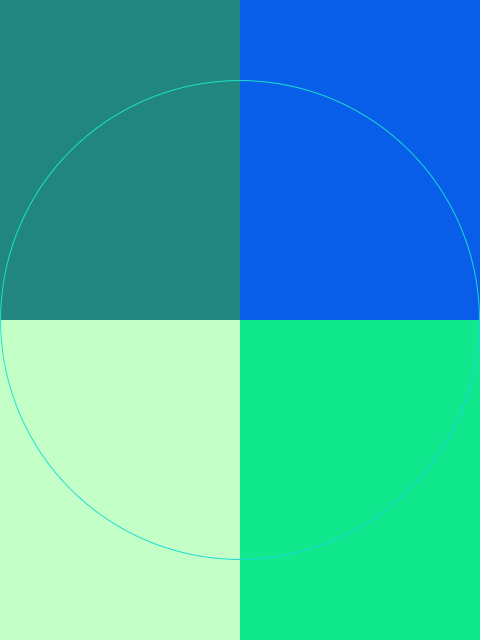
Reproduce this background procedurally as a Shadertoy shader.

```glsl
// Box-filtered step: 0 below the edge, 1 above it
float edgeStep(float signedDist, float pixel) {
    return clamp(signedDist / pixel + 0.5, 0.0, 1.0);
}

void mainImage(out vec4 fragColor, in vec2 fragCoord) {
    // Centred coordinates, canvas width = 1
    float pixel = 1.0 / iResolution.x;
    vec2 p = (fragCoord - 0.5 * iResolution.xy) * pixel;

    // Four flat quadrants
    vec3 teal = vec3(0.13, 0.52, 0.50);
    vec3 blue = vec3(0.035, 0.37, 0.915);
    vec3 mint = vec3(0.77, 1.0, 0.78);
    vec3 green = vec3(0.06, 0.91, 0.553);
    float right = edgeStep(p.x, pixel);
    float upper = edgeStep(p.y, pixel);
    vec3 color = mix(mix(mint, green, right), mix(teal, blue, right), upper);

    // Thin ring spanning the width, shifting from turquoise to cyan
    float ringDist = abs(length(p) - 0.4988) - 0.001;
    float slope = clamp(0.5 + 0.7 * (p.x - p.y), 0.0, 1.0);
    vec3 ringColor = mix(vec3(0.10, 0.90, 0.78), vec3(0.08, 0.84, 0.87), slope);
    color = mix(color, ringColor, edgeStep(-ringDist, pixel));

    fragColor = vec4(color, 1.0);
}
```
